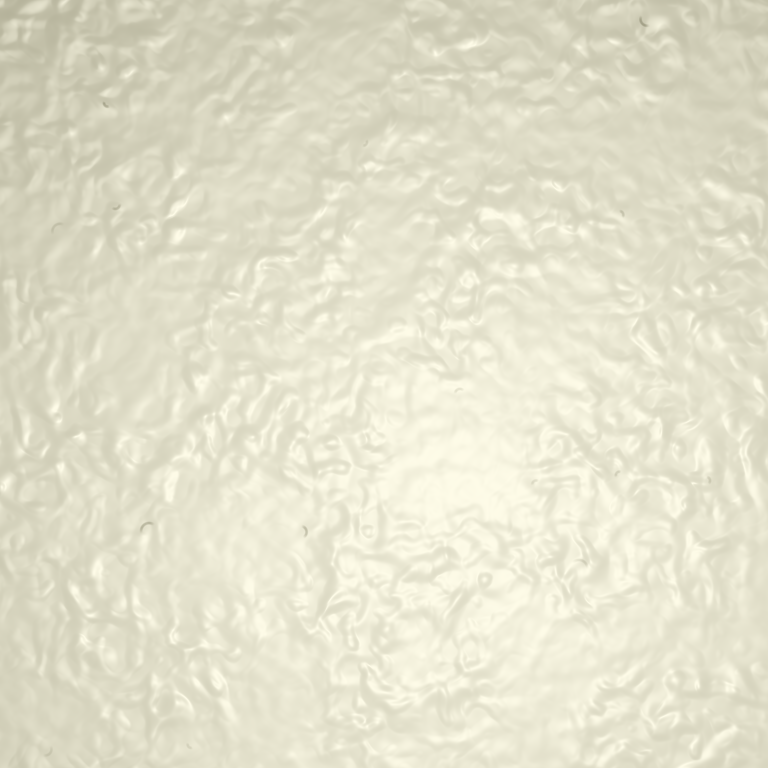
This texture is drawn by a Shadertoy shader. Its source:

```glsl
// Glossy cream paint over lumpy plaster, lit by one lamp low on the right.
// A noise height field gives slopes; each slope is compared with the tilt
// that would mirror the lamp, which yields falloff, relief and glints at once.

#define LAMP        vec2(0.60, 0.31)  // centre of the hot spot
#define TILT        0.25              // mirror tilt per unit of distance
#define PEAK_TONE   0.925             // matte tone under the lamp
#define FALLOFF     3.3               // darkening for facing away
#define GLINT       0.070             // strength of the gloss
#define GLINT_WIDTH 0.004             // squared tilt spread of the gloss
#define SHADE_LIMIT 0.065             // deepest shading on a bump
#define RELIEF      1.0               // overall bump height
#define LUMP_SCALE  25.0
#define WORM_SCALE  17.0
#define MARK_CELLS  9.0               // grid for the small dark nicks
#define SAMPLE_STEP 0.003             // slope sampling distance

vec2 hash2(vec2 p) {
    vec3 q = fract(p.xyx * vec3(0.1031, 0.1030, 0.0973));
    q += dot(q, q.yzx + 33.33);
    return fract((q.xx + q.yz) * q.zy);
}

float cornerRamp(vec2 cell, vec2 offset) {
    float angle = 6.2832 * hash2(cell + 91.0).x;
    return dot(vec2(cos(angle), sin(angle)), offset);
}

float gradientNoise(vec2 p) {
    vec2 i = floor(p), f = p - i;
    vec2 u = f * f * f * (f * (f * 6.0 - 15.0) + 10.0);
    vec2 e = vec2(1.0, 0.0);
    return mix(mix(cornerRamp(i, f), cornerRamp(i + e.xy, f - e.xy), u.x),
               mix(cornerRamp(i + e.yx, f - e.yx), cornerRamp(i + 1.0, f - 1.0), u.x), u.y);
}

// Rotates the lattice so that layers do not line up
vec2 turned(vec2 p) {
    return mat2(0.8, 0.6, -0.6, 0.8) * p;
}

// Paint surface: flat ground, clustered lumps, winding ridges, soft ripple
float paintHeight(vec2 p) {
    vec2 warp = vec2(gradientNoise(p * 14.0 + 3.7), gradientNoise(p * 14.0 + 47.3));
    vec2 q = p + 0.012 * warp;
    float cluster = smoothstep(-0.35, 0.25, gradientNoise(turned(p) * 6.5 + 12.0));
    float lumps = smoothstep(-0.08, 0.46, gradientNoise(turned(q) * LUMP_SCALE));
    float beads = smoothstep(0.0, 0.50, gradientNoise(q * LUMP_SCALE * 1.7 + 31.0));
    float ridge = abs(gradientNoise(turned(q) * WORM_SCALE + 65.0));
    float worms = 1.0 - smoothstep(0.0, 0.28, ridge);
    float bumps = 0.00135 * lumps + 0.00065 * beads + 0.0006 * worms;
    float swell = 0.0008 * gradientNoise(p * 9.0 + 80.0);
    float ripple = 0.00032 * gradientNoise(turned(p) * 44.0 + 7.0);
    return RELIEF * (bumps * mix(0.2, 1.0, cluster) + swell + ripple);
}

vec2 surfaceTilt(vec2 p) {
    float h = paintHeight(p);
    float hx = paintHeight(p + vec2(SAMPLE_STEP, 0.0));
    float hy = paintHeight(p + vec2(0.0, SAMPLE_STEP));
    return (vec2(h) - vec2(hx, hy)) / SAMPLE_STEP;
}

// Rare short curved nicks, one at most per grid cell
float nicks(vec2 p, float pixel) {
    vec2 cell = floor(p * MARK_CELLS);
    vec2 place = hash2(cell + 5.0), kind = hash2(cell + 173.0);
    vec2 d = p - (cell + 0.2 + 0.6 * place) / MARK_CELLS;
    float turn = 6.2832 * kind.y;
    float radius = mix(0.004, 0.011, place.x);
    float edge = abs(length(d) - radius);
    float arc = smoothstep(0.2, 0.9, dot(normalize(d + 1e-5), vec2(cos(turn), sin(turn))));
    float line = 1.0 - smoothstep(0.0004, 0.0016 + pixel, edge);
    return line * arc * step(kind.x, 0.2) * mix(0.35, 1.0, place.y);
}

void mainImage(out vec4 fragColor, in vec2 fragCoord) {
    vec2 p = fragCoord / iResolution.y;
    float pixel = 1.0 / iResolution.y;

    // Distance of the actual tilt from the lamp-mirroring tilt
    vec2 mirrorTilt = TILT * (LAMP - p);
    vec2 miss = surfaceTilt(p) - mirrorTilt;
    float missSquared = dot(miss, miss);

    // Broad matte sheen, with bump shading held soft on the far sides
    float flatLoss = FALLOFF * dot(mirrorTilt, mirrorTilt);
    float bumpLoss = FALLOFF * missSquared - flatLoss;
    bumpLoss /= 1.0 + max(bumpLoss, 0.0) / SHADE_LIMIT;
    float tone = PEAK_TONE - flatLoss - bumpLoss;

    // Narrow gloss and dark nicks
    tone += GLINT * exp(-missSquared / GLINT_WIDTH);
    tone -= 0.16 * nicks(p, pixel);

    // Shadows to highlights along one cream ramp
    vec3 shadeCream = vec3(0.77, 0.76, 0.67);
    vec3 lightCream = vec3(0.95, 0.94, 0.86);
    vec3 color = mix(shadeCream, lightCream, (tone - 0.77) / 0.18);
    fragColor = vec4(clamp(color, 0.0, 1.0), 1.0);
}
```
